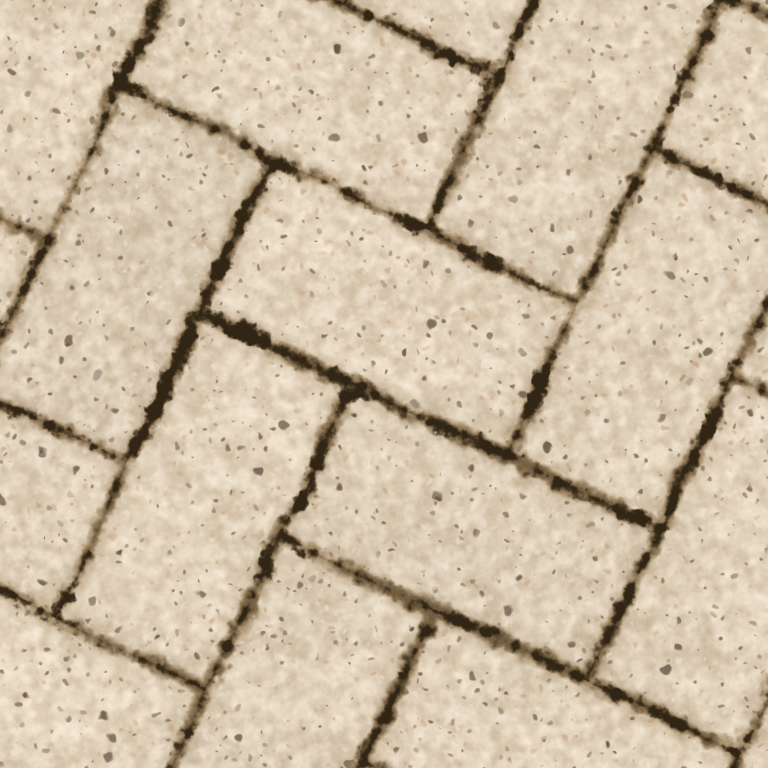
Give the GLSL for this texture, as a Shadertoy shader.

```glsl
// Sandy paving bricks in a tilted herringbone bond with worn, soil-filled joints.
#define UNIT 0.2204                     // brick width; length is twice this
#define ANGLE 0.4424                    // clockwise tilt of the bond, radians
#define ANCHOR vec2(0.356, 0.794)       // top left corner of one flat brick
#define JOINT 0.043                     // mean half width of a joint, in brick widths
#define CORNER 0.06                     // corner radius, in brick widths
#define WOBBLE 0.035                    // unevenness of the brick edges
#define GRAIN 0.22                      // contrast of the stone grain
#define STONE vec3(0.875, 0.815, 0.725)
#define TAN vec3(0.64, 0.55, 0.42)
#define BROWN vec3(0.45, 0.37, 0.255)
#define SOIL vec3(0.18, 0.135, 0.075)

float hash(vec2 p) {
    vec3 h = fract(p.xyx * 0.1031);
    h += dot(h, h.yzx + 33.33);
    return fract((h.x + h.y) * h.z);
}

float noise(vec2 p) {
    vec2 i = floor(p), f = fract(p);
    f = f * f * (3.0 - 2.0 * f);
    return mix(mix(hash(i), hash(i + vec2(1, 0)), f.x),
               mix(hash(i + vec2(0, 1)), hash(i + vec2(1, 1)), f.x), f.y);
}

// Three octaves, scaled to 0..1
float fbm(vec2 p) {
    float sum = 0.0, amp = 0.5;
    for (int i = 0; i < 3; i++) {
        sum += amp * noise(p);
        p = p * 2.03 + 19.7;
        amp *= 0.5;
    }
    return sum / 0.875;
}

// Scattered soft dots, at most one in each cell
float specks(vec2 p, float density, float soft) {
    vec2 cell = floor(p);
    vec2 center = 0.3 + 0.4 * vec2(hash(cell + 3.1), hash(cell + 7.7));
    float radius = mix(0.08, 0.26, hash(cell + 11.3));
    float dot01 = 1.0 - smoothstep(radius - soft, radius + soft, length(p - cell - center));
    return dot01 * step(hash(cell + 23.9), density) * mix(0.4, 1.0, hash(cell + 31.5));
}

// Depth inside the nearest brick; id receives the brick's corner
float herringbone(vec2 q, out vec2 id) {
    vec2 cell = floor(q);
    float k = mod(cell.x - cell.y, 4.0);     // 0, 1: flat halves; 3, 2: upright halves
    vec2 size = k < 1.5 ? vec2(2, 1) : vec2(1, 2);
    id = cell;
    if (k > 0.5 && k < 1.5) id.x -= 1.0;
    if (k > 1.5 && k < 2.5) id.y -= 1.0;
    vec2 e = abs(q - id - 0.5 * size) - 0.5 * size + CORNER;
    return CORNER - length(max(e, 0.0)) - min(max(e.x, e.y), 0.0);
}

void mainImage(out vec4 fragColor, in vec2 fragCoord) {
    // Brick space: x along flat bricks, y downwards
    vec2 p = (fragCoord / iResolution.y - ANCHOR) * vec2(1, -1);
    float c = cos(ANGLE), s = sin(ANGLE);
    vec2 q = vec2(c * p.x + s * p.y, c * p.y - s * p.x) / UNIT;
    float pixel = 1.0 / (iResolution.y * UNIT);

    vec2 bend = vec2(noise(q * 3.0), noise(q * 3.0 + 47.0)) - 0.5;
    vec2 id;
    float inside = herringbone(q + WOBBLE * bend, id);

    // Stone: brick tone, cloudy stains and fine grain
    vec3 color = STONE + 0.025 * (hash(id + 5.0) - 0.5);
    color += 0.05 * (fbm(q * 2.3 + 9.0) - 0.5);
    color += GRAIN * (fbm(q * 17.0) - 0.5) * vec3(0.85, 1.0, 1.15);
    color -= vec3(0.05, 0.055, 0.06) * (1.0 - smoothstep(0.03, 0.14, inside));

    // Pale, rusty and dark mineral flecks
    vec2 rough = q + 0.03 * (vec2(noise(q * 25.0), noise(q * 25.0 + 61.0)) - 0.5);
    color = mix(color, vec3(0.94, 0.90, 0.84), 0.6 * specks(rough * 13.0 + 5.0, 0.3, 0.12));
    color = mix(color, vec3(0.74, 0.57, 0.41), 0.5 * specks(rough * 15.0 + 70.0, 0.14, 0.12));
    color = mix(color, vec3(0.42, 0.34, 0.25), 0.75 * specks(rough * 17.0 + 31.0, 0.17, 0.12));
    color = mix(color, vec3(0.28, 0.22, 0.16), 0.8 * specks(rough * 9.0 + 113.0, 0.06, 0.08));

    // Joints: crumbled tan rim, brown filling, patchy dark soil
    float width = JOINT * (0.65 + 0.7 * noise(q * 1.6 + 13.0));
    float crumbs = fbm(q * 15.0 + 83.0) - 0.5;
    float depth = width - inside + 0.075 * crumbs;
    float damp = fbm(q * vec2(4.5) + 29.0) - 0.5;
    float grit = fbm(q * 21.0 + 151.0) - 0.5;
    float soil = depth - 0.018 + 0.07 * damp + 0.08 * grit;
    color = mix(color, TAN, smoothstep(-0.018 - pixel, 0.012 + pixel, depth));
    color = mix(color, BROWN, smoothstep(-pixel, 0.028 + pixel, depth + 0.04 * grit));
    color = mix(color, SOIL, 0.95 * smoothstep(-pixel, 0.024 + pixel, soil));

    fragColor = vec4(clamp(color, 0.0, 1.0), 1.0);
}
```
